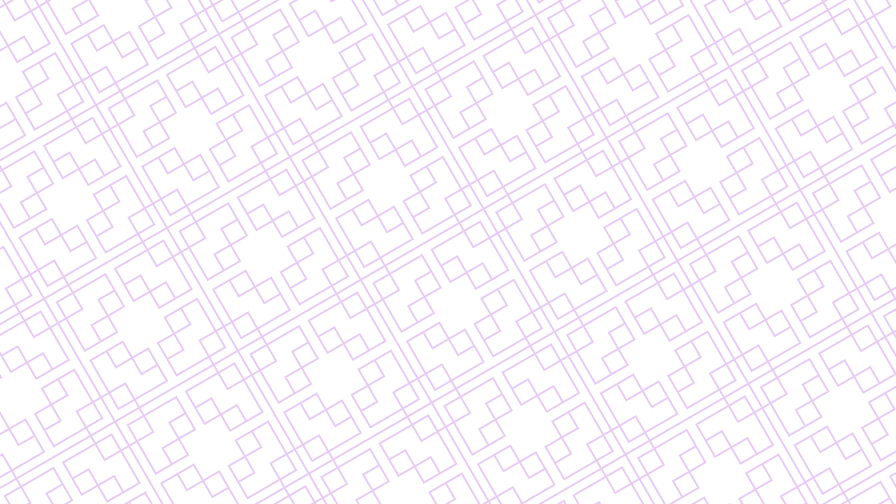
Write a Shadertoy shader that draws this pattern.

```glsl
// Tilted square lattice of thin lilac fretwork: four notched panels per framed tile.

#define UNITS_HIGH 54.0                   // lattice units per canvas height
#define TILE 15.2                         // tile side, in units
#define GAP 0.6                           // tile axis to the nearest panel edge
#define BLOCK 2.0                         // side of the small squares
#define STROKE 0.2                        // line width, in units
#define TILT 0.5235988                    // rotation of the lattice, radians
#define TILE_CENTER vec2(0.908, 0.3933)   // middle of one tile, in canvas heights
#define LINE_COLOR vec3(0.90, 0.79, 0.955)
#define PAPER_COLOR vec3(1.0)

// Square-capped distance to an axis-aligned segment from a to b.
float segment(vec2 p, vec2 a, vec2 b) {
    vec2 d = abs(p - 0.5 * (a + b)) - 0.5 * abs(b - a);
    return max(max(d.x, d.y), 0.0);
}

// Distance to the fretwork of one tile centred on the origin.
float fretwork(vec2 p) {
    // Fold the eight mirrored sectors into one.
    p = abs(p);
    if (p.y > p.x) p = p.yx;

    float frame = 0.5 * TILE;
    float inner = GAP + BLOCK;
    float middle = inner + BLOCK;
    float outer = middle + BLOCK;

    // Tile frame and outer panel edge
    float d = abs(p.x - frame);
    d = min(d, segment(p, vec2(outer, GAP), vec2(outer)));

    // Panel side and the two notch squares
    d = min(d, segment(p, vec2(inner, GAP), vec2(outer, GAP)));
    d = min(d, segment(p, vec2(inner, GAP), vec2(inner)));
    d = min(d, segment(p, vec2(middle, GAP), vec2(middle, inner)));
    d = min(d, segment(p, vec2(inner), vec2(middle, inner)));

    // Corner square, with its link to the frame
    return min(d, segment(p, vec2(middle), vec2(frame, middle)));
}

void mainImage(out vec4 fragColor, in vec2 fragCoord) {
    float pixel = UNITS_HIGH / iResolution.y;
    vec2 p = fragCoord * pixel - TILE_CENTER * UNITS_HIGH;

    // Turn onto the lattice axes, then repeat.
    float c = cos(TILT), s = sin(TILT);
    p = vec2(c * p.x + s * p.y, c * p.y - s * p.x);
    p = (fract(p / TILE + 0.5) - 0.5) * TILE;

    float ink = clamp(0.5 + (0.5 * STROKE - fretwork(p)) / pixel, 0.0, 1.0);
    fragColor = vec4(mix(PAPER_COLOR, LINE_COLOR, ink), 1.0);
}
```
